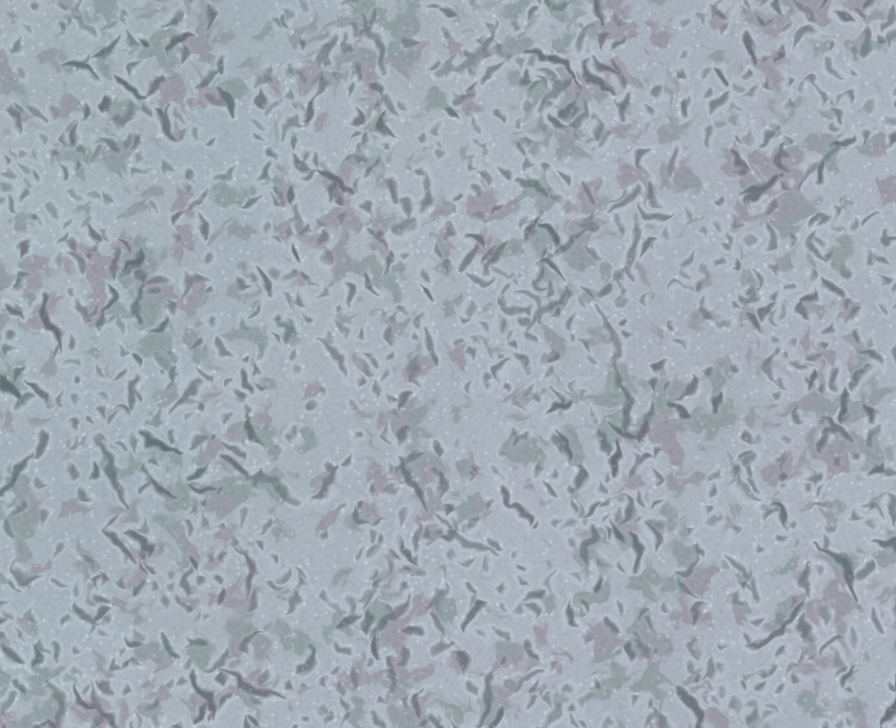
Reproduce this texture procedurally as a WebGL 1 fragment shader.

```glsl
precision highp float;
// Weathered blue-grey surface: curved dark cracks, flecks and crumbs with pale rims,
// gathered in loose clusters over soft grey stains and a fine grain.
// Strokes are bent segments scattered on jittered grids; stains are layered sines.
uniform vec2 u_resolution;

vec2 hash2(vec2 c) {
  vec3 q = fract(c.xyx * vec3(0.1031, 0.1030, 0.0973));
  q += dot(q, q.yzx + 33.33);
  return fract((q.xx + q.yz) * q.zy);
}

// Layered, warped sines, roughly -0.8 to 0.8
float waves(vec2 p) {
  float sum = 0.0, amp = 0.5;
  for (int i = 0; i < 4; i++) {
    p = mat2(0.8, 0.6, -0.6, 0.8) * p * 1.7 + 1.3 + 0.6 * sin(p.yx * 1.3);
    sum += amp * sin(p.x) * sin(p.y);
    amp *= 0.65;
  }
  return sum;
}

// Cellular noise: distance to the nearest point and its random value
vec2 cellular(vec2 p) {
  vec2 best = vec2(9.0, 0.0);
  for (int j = -1; j <= 1; j++)
    for (int i = -1; i <= 1; i++) {
      vec2 c = floor(p) + vec2(float(i), float(j));
      vec2 h = hash2(c);
      float d = length(c + h - p);
      if (d < best.x) best = vec2(d, fract(h.x * 13.0 + h.y * 7.0));
    }
  return best;
}

// Tapered bent strokes, one per grid cell at most: x = ink, y = pale rim
vec2 strokes(vec2 p, float cells, float reach, float width, float share) {
  vec2 g = p * cells, result = vec2(0.0);
  for (int j = -1; j <= 1; j++)
    for (int i = -1; i <= 1; i++) {
      vec2 c = floor(g) + vec2(float(i), float(j));
      vec2 h = hash2(c + cells * 3.0), k = hash2(c + cells * 5.0 + 71.0);
      vec2 centre = c + 0.1 + 0.8 * h;
      float present = step(k.x, share + 0.65 * waves(centre / cells * 9.0));
      float angle = mix(0.45, 2.75, k.y);
      float co = cos(angle), si = sin(angle);
      vec2 q = mat2(co, -si, si, co) * (g - centre);
      float len = reach * (0.4 + 0.6 * fract(h.x * 17.0 + k.y * 5.0));
      q.y += (h.y - 0.5) * 1.1 * q.x * q.x / reach;
      float t = clamp(q.x / len, -1.0, 1.0);
      float d = length(q - vec2(t * len, 0.0)) / cells - width * (1.0 - 0.7 * t * t);
      float depth = 0.5 + 0.5 * fract(k.x * 37.0);
      float ink = depth * (1.0 - smoothstep(-0.003, 0.003, d));
      float rim = smoothstep(0.0, 0.004, d) * (1.0 - smoothstep(0.004, 0.010, d));
      result = max(result, present * vec2(ink, rim));
    }
  return result;
}

void main() {
  vec2 p = gl_FragCoord.xy / u_resolution.y;
  vec2 ragged = p + 0.004 * sin(p.yx * 87.0 + 3.0 * sin(p * 31.0))
                  + 0.0016 * sin(p.yx * 230.0 + 2.0 * sin(p * 140.0));

  // Ground, teal at the left and faintly violet towards the lower right
  vec3 color = mix(vec3(0.645, 0.697, 0.730), vec3(0.662, 0.697, 0.738),
                   smoothstep(0.0, 1.2, p.x + 0.4 - 0.4 * p.y));
  color += 0.014 * waves(p * 4.0);

  // Grey stains in the clusters, tinted rose, ochre or green
  float crowd = waves(p * 9.0);
  float stain = smoothstep(0.08, 0.46, waves(ragged * 38.0) + 0.65 * crowd);
  float hue = waves(p * 13.0 + 40.0);
  vec3 tint = mix(vec3(-0.01, 0.012, -0.012), vec3(0.035, -0.012, 0.0),
                  smoothstep(-0.25, 0.3, hue));
  color = mix(color, vec3(0.545, 0.583, 0.617) + tint, 0.75 * stain);

  // Long cracks, short flecks and crumbs
  vec2 cracks = strokes(ragged, 10.0, 0.50, 0.0050, 0.42);
  vec2 flecks = strokes(ragged, 24.0, 0.52, 0.0052, 0.44);
  vec2 crumbs = strokes(ragged + 7.0, 44.0, 0.45, 0.0040, 0.32);
  float ink = max(cracks.x, max(0.9 * flecks.x, 0.7 * crumbs.x));
  float rim = max(cracks.y, max(flecks.y, 0.8 * crumbs.y));
  color += 0.042 * rim * (1.0 - 0.5 * stain);
  color = mix(color, vec3(0.375, 0.418, 0.447) + 0.5 * tint, 0.92 * ink);

  // Fine grain with a few bright specks
  vec2 grain = cellular(p * 140.0);
  color += 0.045 * (0.45 - grain.x) * (0.4 + grain.y);
  color += 0.05 * step(0.93, grain.y) * (1.0 - smoothstep(0.1, 0.6, grain.x));
  gl_FragColor = vec4(color, 1.0);
}
```
